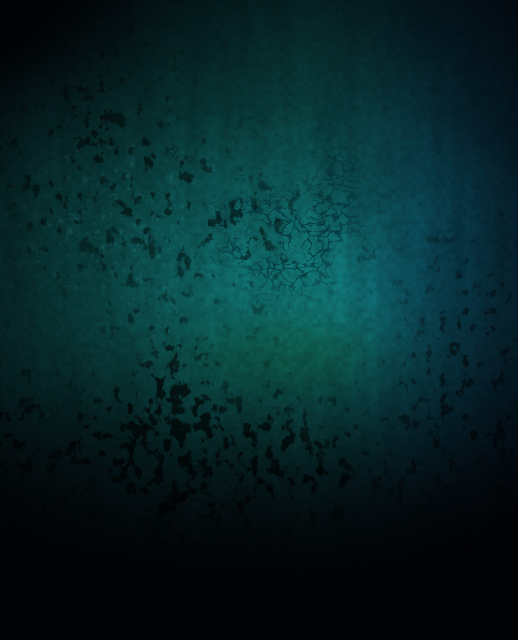
This background is drawn by a Shadertoy shader. Its source:

```glsl
// Dark teal weathered wall with an off-centre glow, crackle veins and soot specks.

float hash(vec2 p) {
    vec3 q = fract(vec3(p.xyx) * 0.1031);
    q += dot(q, q.yzx + 33.33);
    return fract((q.x + q.y) * q.z);
}

float noise(vec2 p) {
    vec2 i = floor(p), f = fract(p);
    f = f * f * (3.0 - 2.0 * f);
    return mix(mix(hash(i), hash(i + vec2(1, 0)), f.x),
               mix(hash(i + vec2(0, 1)), hash(i + vec2(1, 1)), f.x), f.y);
}

float fbm(vec2 p) {
    float sum = 0.0, amp = 0.5;
    for (int i = 0; i < 4; i++) {
        sum += amp * noise(p);
        p = mat2(1.6, 1.2, -1.2, 1.6) * p + 17.3;
        amp *= 0.5;
    }
    return sum / 0.9375;
}

// Soft elliptical spot: 1 at its centre, fading with the given radii.
float spot(vec2 p, vec2 centre, vec2 radii) {
    vec2 d = (p - centre) / radii;
    return exp(-dot(d, d));
}

// Gap between the two nearest cell points; small along cell borders.
float cellBorder(vec2 p) {
    vec2 cell = floor(p);
    float nearest = 9.0, second = 9.0;
    for (int y = -1; y <= 1; y++)
    for (int x = -1; x <= 1; x++) {
        vec2 c = cell + vec2(x, y);
        float d = length(c + vec2(hash(c), hash(c + 71.7)) - p);
        second = min(second, max(nearest, d));
        nearest = min(nearest, d);
    }
    return second - nearest;
}

// Broad lopsided light plus a brighter core.
float lightLevel(vec2 uv) {
    vec2 centre = vec2(0.55, 0.57);
    vec2 radii = vec2(uv.x < centre.x ? 0.63 : 0.46,
                      uv.y < centre.y ? 0.29 : 0.46);
    float level = 0.32 * spot(uv, centre, radii);
    level += 0.12 * spot(uv, vec2(0.58, 0.56), vec2(0.26, 0.19));
    level += 0.03 * spot(uv, vec2(0.66, 0.46), vec2(0.14, 0.12));
    level -= 0.07 * spot(uv, vec2(0.0, 1.0), vec2(0.38, 0.22));
    return max(level - 0.012, 0.008);
}

// Teal that turns blue to the right and green below the core.
vec3 wallColor(vec2 uv, float level) {
    float blue = 0.98 + 0.30 * smoothstep(0.58, 0.95, uv.x)
               + 0.22 * (1.0 - smoothstep(0.0, 0.16, level));
    blue -= 0.16 * spot(uv, vec2(0.56, 0.44), vec2(0.20, 0.06));
    return level * vec3(0.13, 1.0, blue) + vec3(0.004, 0.0, 0.004);
}

// Broken dark veins around the core and up its right side.
float crackle(vec2 p, vec2 uv) {
    vec2 warp = vec2(fbm(p * 40.0), fbm(p * 40.0 + 31.0)) - 0.5;
    float border = cellBorder(p * vec2(48.0, 66.0) + warp * 2.6);
    float vein = 1.0 - smoothstep(0.04, 0.22, border);
    float area = spot(uv, vec2(0.54, 0.625), vec2(0.14, 0.08))
               + 0.9 * spot(uv, vec2(0.655, 0.77), vec2(0.045, 0.12));
    float broken = smoothstep(0.42, 0.62, fbm(p * 28.0 + 9.0) + 0.12 * area);
    return vein * broken * min(area * 1.3, 1.0);
}

// Ragged dark flecks whose density follows the worn regions.
float soot(vec2 p, vec2 uv) {
    float density = 0.75 * spot(uv, vec2(0.32, 0.33), vec2(0.10, 0.15))
                  + 0.65 * spot(uv, vec2(0.55, 0.27), vec2(0.22, 0.13))
                  + 0.60 * spot(uv, vec2(0.05, 0.30), vec2(0.22, 0.12))
                  + 0.45 * spot(uv, vec2(0.92, 0.40), vec2(0.16, 0.25))
                  + 0.45 * spot(uv, vec2(0.18, 0.75), vec2(0.26, 0.22))
                  + 0.35 * spot(uv, vec2(0.52, 0.64), vec2(0.20, 0.12));
    density *= 0.6 + 0.8 * fbm(p * 12.0);
    float flecks = fbm(p * vec2(88.0, 72.0) + 5.0);
    return smoothstep(0.70, 0.84, flecks + 0.24 * density) * min(density * 1.6, 1.0);
}

void mainImage(out vec4 fragColor, in vec2 fragCoord) {
    vec2 uv = fragCoord / iResolution.xy;
    vec2 p = fragCoord / iResolution.y;

    // Light with cloudy stains, vertical streaks and fine grain
    float level = lightLevel(uv);
    level *= 1.0 + 0.28 * (fbm(p * 7.0 + 3.0) - 0.5);
    level *= 1.0 + 0.14 * (noise(p * vec2(60.0, 5.0)) - 0.5);
    level *= 1.0 + 0.30 * (fbm(p * 130.0) - 0.5);
    vec3 color = wallColor(uv, level);

    // Pale dust on the left
    float dust = smoothstep(0.64, 0.82, fbm(p * 105.0 + 50.0));
    color += vec3(0.04, 0.08, 0.09) * dust * spot(uv, vec2(0.24, 0.64), vec2(0.20, 0.16));

    // Veins show a blue undercoat, soot goes almost black
    color = mix(color, vec3(0.015, 0.19, 0.23), 0.75 * crackle(p, uv));
    color *= 1.0 - 0.68 * soot(p, uv);

    fragColor = vec4(clamp(color, 0.0, 1.0), 1.0);
}
```
